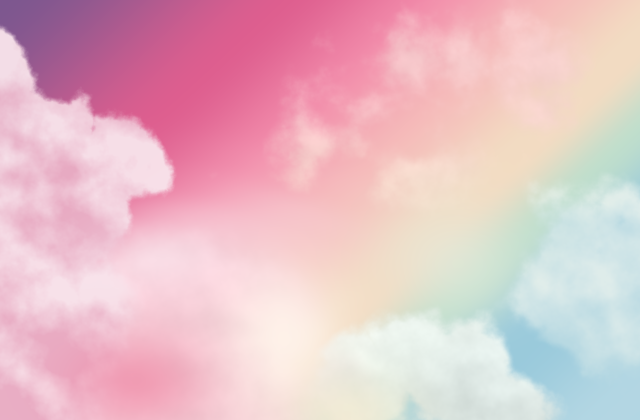
Reproduce this texture procedurally as a WebGL 1 fragment shader.

```glsl
precision highp float;
// Pastel rainbow sky with billowing clouds, soft streaks and a pale glow.
uniform vec2 u_resolution;

const vec2 SKY_AXIS = vec2(0.68, -0.73);
const vec3 PURPLE = vec3(0.49, 0.34, 0.56);
const vec3 MAGENTA = vec3(0.87, 0.37, 0.56);
const vec3 ROSE = vec3(0.95, 0.55, 0.67);
const vec3 PEACH = vec3(0.96, 0.74, 0.73);
const vec3 CREAM = vec3(0.95, 0.86, 0.76);
const vec3 MINT = vec3(0.75, 0.87, 0.80);
const vec3 BLUE = vec3(0.60, 0.79, 0.86);
const vec3 PALE_BLUE = vec3(0.70, 0.84, 0.89);
const vec3 WISP = vec3(0.97, 0.82, 0.82);
const vec3 PINK_LIGHT = vec3(0.97, 0.89, 0.92);
const vec3 PINK_SHADE = vec3(0.91, 0.68, 0.77);
const vec3 HAZE = vec3(0.97, 0.82, 0.86);
const vec3 COOL_LIGHT = vec3(0.92, 0.95, 0.93);
const vec3 COOL_SHADE = vec3(0.74, 0.86, 0.89);
const vec3 GLOW = vec3(1.0, 0.96, 0.92);
const float DETAIL = 7.0;

float hash(vec2 p) {
  vec3 q = fract(vec3(p.xyx) * 0.1031);
  q += dot(q, q.yzx + 33.33);
  return fract((q.x + q.y) * q.z);
}

float noise(vec2 p) {
  vec2 i = floor(p), f = fract(p);
  f = f * f * (3.0 - 2.0 * f);
  return mix(mix(hash(i), hash(i + vec2(1.0, 0.0)), f.x),
             mix(hash(i + vec2(0.0, 1.0)), hash(i + 1.0), f.x), f.y);
}

float fbm(vec2 p) {
  float sum = 0.0, amp = 0.5;
  for (int i = 0; i < 6; i++) {
    sum += amp * noise(p);
    p = mat2(1.6, 1.2, -1.2, 1.6) * p + 17.3;
    amp *= 0.5;
  }
  return sum;
}

// Approximate signed depth inside an ellipse, positive within.
float blob(vec2 p, vec2 c, vec2 r) {
  return (1.0 - length((p - c) / r)) * min(r.x, r.y);
}

float halo(vec2 p, vec2 c, vec2 r) {
  vec2 d = (p - c) / r;
  return exp(-dot(d, d));
}

vec3 skyColor(vec2 p) {
  float t = dot(p - vec2(0.0, 1.0), SKY_AXIS);
  vec3 c = mix(PURPLE, MAGENTA, smoothstep(0.0, 0.48, t));
  c = mix(c, ROSE, smoothstep(0.45, 0.73, t));
  c = mix(c, PEACH, smoothstep(0.65, 0.93, t));
  c = mix(c, CREAM, smoothstep(0.88, 1.10, t));
  c = mix(c, MINT, smoothstep(1.12, 1.27, t));
  c = mix(c, BLUE, smoothstep(1.25, 1.42, t));
  return mix(c, PALE_BLUE, smoothstep(1.45, 1.7, t));
}

void main() {
  vec2 p = gl_FragCoord.xy / u_resolution.y;
  float n = fbm(p * DETAIL) - 0.5;
  float fine = fbm(p * DETAIL * 2.2 + 40.0) - 0.5;
  float relief = n - (fbm(p * DETAIL + vec2(0.16, 0.22)) - 0.5);
  vec3 col = skyColor(p);

  // Thin upper wisps
  float w = blob(p, vec2(0.96, 0.86), vec2(0.17, 0.10));
  w = max(w, blob(p, vec2(0.88, 0.76), vec2(0.09, 0.07)));
  w = max(w, blob(p, vec2(1.08, 0.87), vec2(0.07, 0.09)));
  w = max(w, blob(p, vec2(1.27, 0.86), vec2(0.08, 0.13)));
  w = max(w, blob(p, vec2(1.29, 0.73), vec2(0.07, 0.07)));
  w = max(w, blob(p, vec2(0.78, 0.65), vec2(0.14, 0.07)));
  w = max(w, blob(p, vec2(0.98, 0.59), vec2(0.16, 0.08)));
  w = smoothstep(-0.03, 0.10, w + 0.24 * n + 0.12 * fine);
  vec3 wispColor = mix(WISP, vec3(0.97, 0.89, 0.82), smoothstep(0.75, 0.52, p.y));
  col = mix(col, wispColor + 0.15 * relief, 0.8 * w);

  // Pale veil between the warm and cool sides
  col = mix(col, vec3(0.89, 0.92, 0.86), 0.65 * halo(p, vec2(1.08, 0.38), vec2(0.16, 0.13)));

  // Cool clouds on the right
  float r = blob(p, vec2(1.36, 0.42), vec2(0.13, 0.13));
  r = max(r, blob(p, vec2(1.48, 0.43), vec2(0.12, 0.12)));
  r = max(r, blob(p, vec2(1.44, 0.29), vec2(0.21, 0.17)));
  r = smoothstep(-0.02, 0.05, r + 0.17 * n + 0.07 * fine);
  float rLight = clamp(0.15 + (p.y - 0.2) * 2.2 + 1.2 * n + relief, 0.0, 1.0);
  col = mix(col, mix(COOL_SHADE, COOL_LIGHT, rLight), 0.85 * r);
  float b = blob(p, vec2(0.98, 0.16), vec2(0.13, 0.12));
  b = max(b, blob(p, vec2(1.09, 0.10), vec2(0.14, 0.15)));
  b = max(b, blob(p, vec2(0.86, 0.09), vec2(0.14, 0.13)));
  b = max(b, blob(p, vec2(1.18, 0.0), vec2(0.14, 0.13)));
  b = smoothstep(-0.012, 0.035, b + 0.12 * n + 0.06 * fine);
  col = mix(col, COOL_LIGHT - 0.05 * smoothstep(0.2, 0.0, p.y) + 0.2 * relief, 0.93 * b);

  // Swept pink haze with soft streaks
  float bend = p.y - 0.32 * p.x + 0.45 * p.x * p.x;
  float streak = noise(vec2(p.x * 2.5, bend * 16.0) + 5.0);
  float veil = halo(p, vec2(0.54, 0.45), vec2(0.26, 0.12));
  col = mix(col, HAZE, veil * (0.35 + 0.6 * streak));
  float h = blob(p, vec2(0.42, 0.21), vec2(0.34, 0.25));
  h = max(h, blob(p, vec2(0.35, 0.0), vec2(0.50, 0.24)));
  h = smoothstep(-0.04, 0.08, h + 0.09 * n);
  col = mix(col, HAZE + 0.05 * (streak - 0.5) + 0.12 * relief, 0.92 * h);

  // Billowing cloud on the left
  float l = blob(p, vec2(-0.06, 0.77), vec2(0.16));
  l = max(l, blob(p, vec2(0.10, 0.62), vec2(0.175)));
  l = max(l, blob(p, vec2(0.29, 0.64), vec2(0.12)));
  l = max(l, blob(p, vec2(0.11, 0.47), vec2(0.20)));
  l = max(l, blob(p, vec2(0.05, 0.20), vec2(0.28, 0.34)));
  l = l + 0.13 * n + 0.08 * fine;
  float lMask = smoothstep(-0.008, mix(0.10, 0.022, smoothstep(0.25, 0.48, p.y)), l);
  float lLight = 0.35 + 0.75 * (p.y - 0.4) + 0.9 * p.x + 1.5 * n + 1.6 * relief;
  col = mix(col, mix(PINK_SHADE, PINK_LIGHT, clamp(lLight, 0.0, 1.0)), 0.96 * lMask);

  // Local glows
  col = mix(col, vec3(0.94, 0.55, 0.66), 0.75 * halo(p, vec2(0.32, 0.09), vec2(0.17, 0.11)));
  col = mix(col, PINK_LIGHT, 0.6 * halo(p, vec2(0.37, 0.39), vec2(0.15, 0.08)));
  col = mix(col, GLOW, 0.9 * halo(p + 0.05 * n, vec2(0.68, 0.20), vec2(0.13, 0.17)));
  col = mix(col, vec3(0.95, 0.94, 0.82), 0.7 * halo(p, vec2(0.83, 0.01), vec2(0.16, 0.10)));
  gl_FragColor = vec4(clamp(col, 0.0, 1.0), 1.0);
}
```
